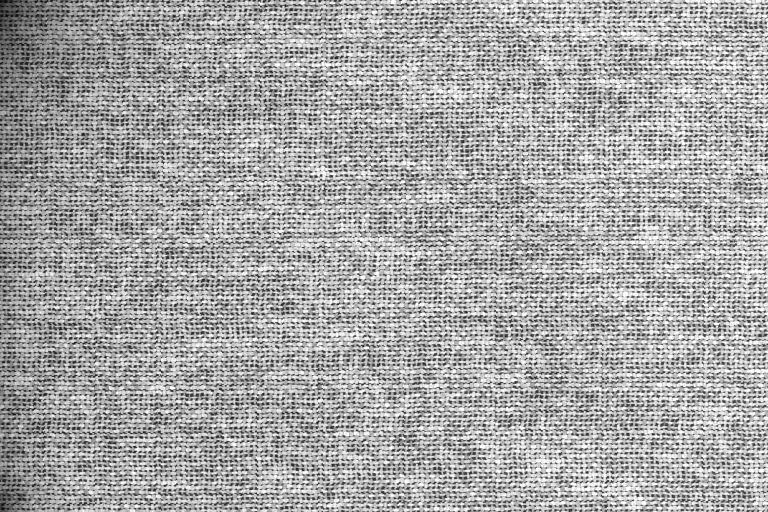
Give the GLSL for this texture, as a WebGL 2 fragment shader.

```glsl
#version 300 es
precision highp float;
// Grey open-weave cloth: pale weft and slightly darker warp yarns form a fine
// grid with small dark holes. Layered sines with hashed phases swell each yarn
// into long thin slubs; the light falls off to the left edge and its corners.

uniform vec2 u_resolution;
out vec4 fragColor;

const vec2 THREADS = vec2(101.0, 108.0); // threads per canvas height
const float WEFT_TONE = 0.89;
const float WARP_TONE = 0.74;
const float GAP_TONE = 0.25;
const float WEFT_WIDTH = 0.56;           // share of the thread pitch
const float WARP_WIDTH = 0.52;
const float EDGE_SOFTNESS = 0.20;
const float CELL_GRAIN = 0.22;
const float FIBRE_GRAIN = 0.16;
const float HOLE_SPREAD = 0.34;          // variation of the hole size
const vec2 THREAD_JITTER = vec2(0.50, 0.26);
const float PATCH_DEPTH = 0.018;
const float CONTRAST = 1.06;
const float MID_TONE = 0.69;
const float TAU = 6.28318;
const int SAMPLES = 3;                   // supersampling per axis

float hash(vec2 p) {
    vec3 q = fract(p.xyx * vec3(0.1031, 0.1030, 0.0973));
    q += dot(q, q.yzx + 33.33);
    return fract((q.x + q.y) * q.z);
}

// Swelling of one yarn along its length, about -1 to 1.
float slub(float along, float id, float seed) {
    float a = hash(vec2(id, seed));
    float b = hash(vec2(id, seed + 7.0));
    float c = hash(vec2(id, seed + 13.0));
    float wave = 0.8 * sin(along * (6.0 + 8.0 * a) + TAU * b);
    wave += 0.9 * sin(along * (16.0 + 15.0 * b) + TAU * c);
    wave += 0.7 * sin(along * (43.0 + 30.0 * c) + TAU * a);
    return 0.45 * wave + 0.5 * (hash(vec2(id, seed + 23.0)) - 0.5);
}

float coverage(float offset, float width) {
    return 1.0 - smoothstep(width - EDGE_SOFTNESS, width + EDGE_SOFTNESS, offset);
}

float weave(vec2 p) {
    // Slow bowing of the cloth, then uneven seating of each yarn.
    vec2 w = (p + 0.003 * sin(p.yx * vec2(4.0, 3.0) + 1.0)) * THREADS;
    vec2 thread = floor(w);
    w += THREAD_JITTER * (vec2(hash(vec2(thread.y, 91.0)),
                               hash(vec2(thread.x, 57.0))) - 0.5);
    vec2 cell = floor(w);
    vec2 offset = abs(fract(w) - 0.5) * 2.0;

    float weftSlub = 0.85 * slub(p.x, cell.y, 3.0)
                   + 0.18 * slub(p.x, floor(cell.y / 2.0), 41.0);
    float warpSlub = slub(p.y, cell.x, 71.0);
    float grain = hash(cell + 19.0) - 0.5;
    float fibre = hash(floor(w * 3.0) + 5.0) - 0.5;

    float weft = WEFT_TONE + 0.05 * weftSlub + 0.4 * CELL_GRAIN * grain;
    float warp = WARP_TONE + 0.06 * warpSlub + CELL_GRAIN * grain;
    warp = mix(warp, weft, 0.6 * smoothstep(0.1, 0.9, weftSlub));

    // Holes belong to the corners where four cells meet.
    float hole = HOLE_SPREAD * (hash(floor(w + 0.5) + 37.0) - 0.5);
    float weftCover = coverage(offset.y, WEFT_WIDTH + hole + 0.20 * weftSlub);
    float warpCover = coverage(offset.x, WARP_WIDTH + hole + 0.12 * warpSlub);
    bool weftOver = mod(cell.x + cell.y, 2.0) < 0.5;
    float tone = weftOver
        ? mix(mix(GAP_TONE, 0.82 * warp, warpCover), weft, weftCover)
        : mix(mix(GAP_TONE, 0.84 * weft, weftCover), warp, warpCover);
    return tone + FIBRE_GRAIN * fibre;
}

// Uneven dye and the falloff of light.
float lighting(float tone, vec2 p, vec2 uv) {
    float patches = sin(p.x * 6.0 + 2.0 * sin(p.y * 7.0))
                  * sin(p.y * 15.0 + 1.5 * sin(p.x * 4.0 + 2.0));
    tone += PATCH_DEPTH * patches;
    tone = (tone - MID_TONE) * CONTRAST + MID_TONE;
    tone += 0.08 * (uv.x - 0.5);
    float leftShade = 0.20 * exp(-p.x / 0.06);
    float topCorner = 0.55 * exp(-length(p - vec2(0.0, 1.0)) / 0.14);
    float lowCorner = 0.45 * exp(-length(p) / 0.06);
    return tone * (1.0 - min(leftShade + topCorner + lowCorner, 0.85));
}

void main() {
    float tone = 0.0;
    for (int j = 0; j < SAMPLES; j++) {
        for (int i = 0; i < SAMPLES; i++) {
            vec2 shift = (vec2(i, j) + 0.5) / float(SAMPLES) - 0.5;
            tone += weave((gl_FragCoord.xy + shift) / u_resolution.y);
        }
    }
    tone /= float(SAMPLES * SAMPLES);
    vec2 p = gl_FragCoord.xy / u_resolution.y;
    tone = lighting(tone, p, gl_FragCoord.xy / u_resolution);
    fragColor = vec4(vec3(clamp(tone, 0.0, 1.0)), 1.0);
}
```
